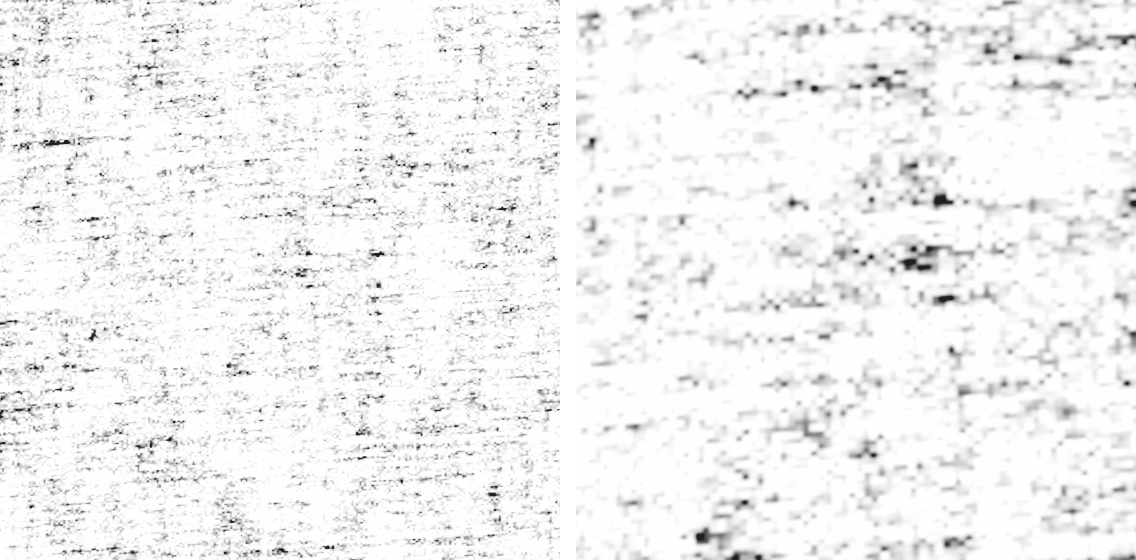
Left: the whole. Right: its middle third, enlarged.
Reproduce this texture procedurally as a Shadertoy shader.

```glsl
// Worn woven cloth printed in black on white: specks gathered along slightly
// rising threads, with fainter upright threads and a few bold worn streaks.
// Stretched noise layers are summed, then an exponential curve turns them to ink.

const vec3 PAPER = vec3(0.997);
const vec3 INK = vec3(0.03);

// Cells per canvas height for each layer (x, y)
const vec2 SPECK_FREQ  = vec2(225.0, 275.0);
const vec2 CLUMP_FREQ  = vec2(85.0, 115.0);
const vec2 THREAD_FREQ = vec2(11.0, 165.0);
const vec2 DASH_FREQ   = vec2(34.0, 125.0);
const vec2 WARP_FREQ   = vec2(72.0, 12.0);
const vec2 PATCH_FREQ  = vec2(10.0, 14.0);
const vec2 STREAK_FREQ = vec2(6.0, 95.0);

// Strength of each layer; the squares add up to about one
const float SPECK = 0.66;
const float CLUMP = 0.30;
const float THREAD = 0.36;
const float DASH = 0.42;
const float UPRIGHT = 0.29;
const float PATCH = 0.20;
const float STREAK = 1.5;
const float STREAK_START = 1.25;

const float SLOPE = 0.06;       // rise of the threads to the right
const float WAVER = 0.022;      // bending of the threads
const float INK_GAIN = 0.05;
const float INK_CUT = 0.04;
const float INK_MAX = 0.9;
const float NOISE_DEVIATION = 0.2145; // spread of smooth value noise

// Integer hash of a lattice point, 0 to 1
float hash(ivec2 cell, int seed) {
    uvec2 q = uvec2(cell) * uvec2(1597u, 7919u) + uint(seed) * 6151u;
    uint h = (q.x ^ (q.y << 11)) * 747796u + q.y * 28411u;
    h = (h ^ (h >> 15)) * 739397u;
    h = (h ^ (h >> 13)) * 277803u;
    h ^= h >> 16;
    return float(h & 65535u) / 65535.0;
}

// Value noise scaled to zero mean and unit deviation
float noise(vec2 p, int seed) {
    ivec2 cell = ivec2(floor(p));
    vec2 f = fract(p);
    vec2 w = f * f * (3.0 - 2.0 * f);
    float low = mix(hash(cell, seed), hash(cell + ivec2(1, 0), seed), w.x);
    float high = mix(hash(cell + ivec2(0, 1), seed), hash(cell + ivec2(1, 1), seed), w.x);
    return (mix(low, high, w.y) - 0.5) / NOISE_DEVIATION;
}

// Tilted and gently bent cloth coordinates
vec2 clothSpace(vec2 p) {
    float bend = WAVER * 0.2 * noise(p * vec2(2.4, 3.1), 1);
    float sway = 0.004 * noise(p * vec2(5.0, 4.0), 2);
    return vec2(p.x + sway, p.y - SLOPE * p.x + bend);
}

// Summed layers: how strongly the cloth presses at a point
float pressure(vec2 p) {
    vec2 c = clothSpace(p);
    float z = SPECK * noise(c * SPECK_FREQ, 3);
    z += CLUMP * noise(c * CLUMP_FREQ, 4);
    z += THREAD * noise(c * THREAD_FREQ, 5);
    z += DASH * noise(c * DASH_FREQ, 6);
    z += UPRIGHT * noise(c * WARP_FREQ, 7);
    z += PATCH * noise(p * PATCH_FREQ, 8);
    // Only the peaks of the long layer become bold streaks
    z += STREAK * max(noise(c * STREAK_FREQ, 9) - STREAK_START, 0.0);
    return z;
}

void mainImage(out vec4 fragColor, in vec2 fragCoord) {
    vec2 p = fragCoord / iResolution.y;
    float ink = INK_GAIN * exp(pressure(p)) - INK_CUT;
    fragColor = vec4(mix(PAPER, INK, clamp(ink, 0.0, INK_MAX)), 1.0);
}
```
